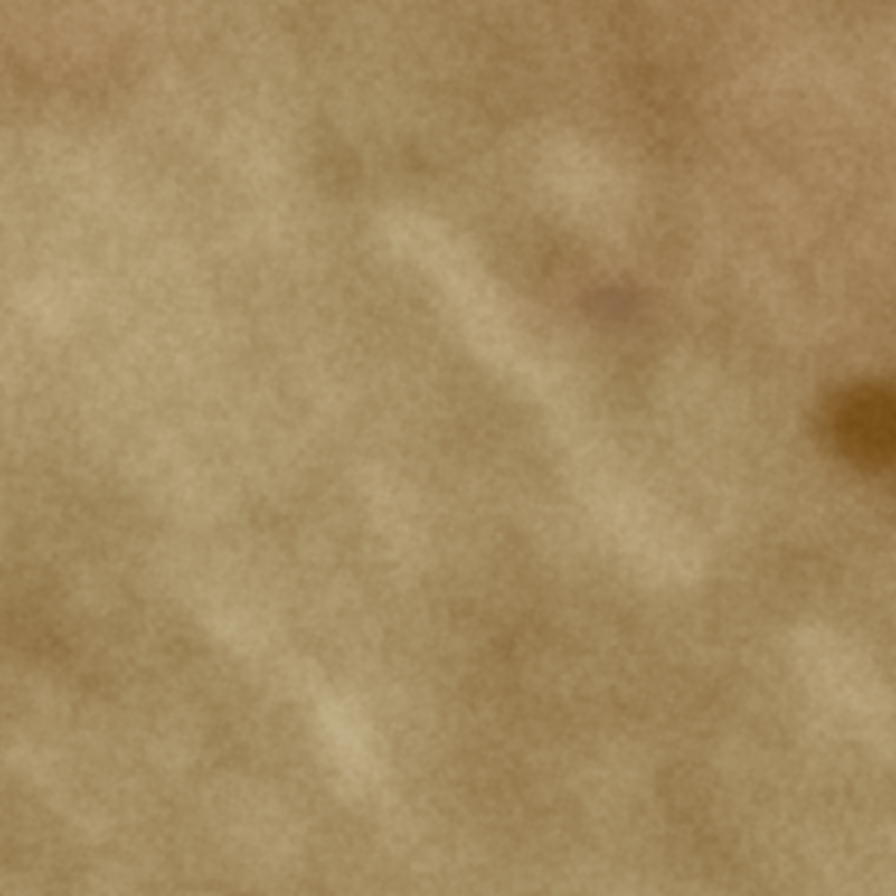
Write a WebGL 1 fragment shader that draws this texture.

```glsl
precision highp float;
uniform vec2 u_resolution;

#define BASE_COLOR vec3(0.644, 0.545, 0.378)
#define TONE_STEP vec3(0.048, 0.058, 0.064)
#define RUST_TINT vec3(0.010, -0.013, -0.004)
#define STAIN_COLOR vec3(0.46, 0.30, 0.08)
#define BRUISE_COLOR vec3(0.48, 0.35, 0.23)
#define STREAK_ANGLE -0.86
#define MOTTLE_SCALE 8.5
#define MOTTLE_CONTRAST 2.5
#define GRAIN_SCALE 95.0
#define GRAIN_CONTRAST 0.76

float hash(vec2 p) {
  vec3 q = fract(vec3(p.xyx) * 0.1031);
  q += dot(q, q.yzx + 33.33);
  return fract((q.x + q.y) * q.z);
}

// Smooth value noise centred on zero
float noise(vec2 p) {
  vec2 cell = floor(p);
  vec2 f = fract(p);
  f = f * f * f * (f * (f * 6.0 - 15.0) + 10.0);
  float low = mix(hash(cell), hash(cell + vec2(1.0, 0.0)), f.x);
  float high = mix(hash(cell + vec2(0.0, 1.0)), hash(cell + 1.0), f.x);
  return mix(low, high, f.y) - 0.5;
}

mat2 rotation(float angle) {
  float c = cos(angle), s = sin(angle);
  return mat2(c, -s, s, c);
}

float fbm(vec2 p) {
  float sum = 0.0;
  float amplitude = 0.5;
  for (int i = 0; i < 3; i++) {
    sum += amplitude * noise(p);
    p = rotation(0.65) * p * 2.03 + 17.3;
    amplitude *= 0.52;
  }
  return sum;
}

float blob(vec2 p, vec2 center, vec2 radius) {
  vec2 d = (p - center) / radius;
  return exp(-dot(d, d));
}

// Soft line from a to b
float streak(vec2 p, vec2 a, vec2 b, float width) {
  vec2 pa = p - a;
  vec2 ba = b - a;
  float d = length(pa - ba * clamp(dot(pa, ba) / dot(ba, ba), 0.0, 1.0));
  return exp(-d * d / (width * width));
}

void main() {
  vec2 uv = gl_FragCoord.xy / u_resolution;
  vec2 warp = vec2(fbm(uv * 8.0 + 3.1), fbm(uv * 8.0 + 41.7));
  vec2 p = uv + 0.06 * warp;
  vec2 along = rotation(STREAK_ANGLE) * p;

  // Broad light and dark regions
  float upperRight = smoothstep(0.02, 0.28, p.x * 0.75 + p.y * 0.66 - 0.88);
  float tone = 0.05 - 0.65 * upperRight;
  tone += 0.95 * blob(p, vec2(0.14, 0.66), vec2(0.35, 0.25));
  tone -= 0.65 * blob(p, vec2(0.08, 0.26), vec2(0.20, 0.15));
  tone -= 0.50 * blob(p, vec2(0.66, 0.16), vec2(0.22, 0.20));
  tone -= 0.9 * blob(p, vec2(0.06, 0.97), vec2(0.16, 0.08));
  tone += 0.7 * blob(p, vec2(0.65, 0.80), vec2(0.07, 0.05));

  // Diagonal folds with shadows beside them
  tone += 1.2 * streak(p, vec2(0.46, 0.74), vec2(0.76, 0.38), 0.042);
  tone += 1.1 * streak(p, vec2(0.91, 0.27), vec2(1.00, 0.18), 0.035);
  tone += 0.9 * streak(p, vec2(0.20, 0.36), vec2(0.37, 0.20), 0.032);
  tone += 1.1 * streak(p, vec2(0.38, 0.15), vec2(0.52, 0.01), 0.050);
  tone += 0.8 * streak(p, vec2(0.03, 0.15), vec2(0.12, 0.09), 0.025);
  tone -= 1.1 * streak(p, vec2(0.48, 0.82), vec2(0.70, 0.62), 0.042);
  tone -= 0.9 * blob(p, vec2(0.38, 0.80), vec2(0.04, 0.06));
  tone -= 0.8 * blob(p, vec2(0.28, 0.43), vec2(0.07, 0.05));

  // Mottling, partly stretched along the folds
  tone += MOTTLE_CONTRAST * fbm(p * MOTTLE_SCALE + 8.4);
  tone += 0.6 * MOTTLE_CONTRAST * fbm(along * vec2(6.0, 13.0) + 23.0);

  // Fine soft grain
  float grain = noise(uv * GRAIN_SCALE) + 0.7 * noise(rotation(0.5) * uv * GRAIN_SCALE * 1.7);
  tone += GRAIN_CONTRAST * grain;

  vec3 color = BASE_COLOR + TONE_STEP * clamp(tone, -2.0, 2.2);
  float bruise = blob(p, vec2(0.69, 0.65), vec2(0.040, 0.030));
  float rust = upperRight + 1.2 * blob(p, vec2(0.06, 0.97), vec2(0.18, 0.10));
  rust += 1.3 * blob(p, vec2(0.67, 0.66), vec2(0.10, 0.06));
  color += RUST_TINT * (rust - 0.2 + 0.8 * fbm(p * 5.0 + 61.0));

  // Small dark stains
  float stain = blob(p, vec2(0.985, 0.52), vec2(0.075, 0.060));
  color = mix(color, BRUISE_COLOR + 0.02 * grain, 0.6 * bruise);
  color = mix(color, STAIN_COLOR + 0.03 * grain, 0.9 * smoothstep(0.1, 0.95, stain));
  gl_FragColor = vec4(color, 1.0);
}
```
